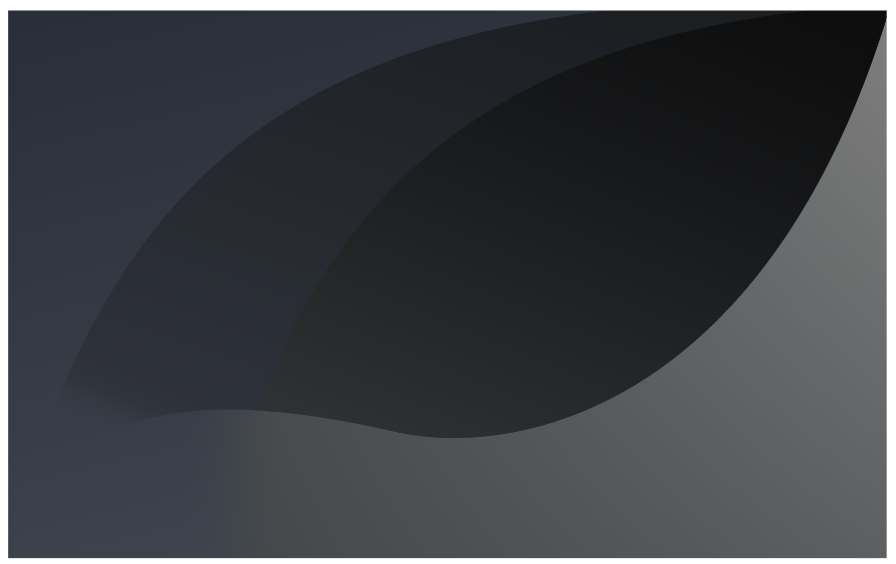
Give the GLSL for this background, as a Shadertoy shader.

```glsl
// Dark two-layer leaf sweeping across a slate and grey gradient inside a thin white frame.

// Frame corners, in canvas fractions
const vec2 FRAME_MIN = vec2(0.0091, 0.0104);
const vec2 FRAME_MAX = vec2(0.9896, 0.9814);

// Control points of the leaf's upper edge
const vec2 TOP_A = vec2(0.0625, 0.286);
const vec2 TOP_B = vec2(0.156, 0.644);
const vec2 TOP_C = vec2(0.306, 0.913);
const vec2 TOP_D = vec2(0.677, 0.9814);
const float INNER_SHIFT = 0.225;

// Control points of the lower edge: a low crest, then a deep sweep
const vec2 CREST_A = vec2(0.111, 0.224);
const vec2 CREST_B = vec2(0.195, 0.296);
const vec2 CREST_C = vec2(0.3125, 0.2816);
const vec2 JOIN    = vec2(0.443, 0.234);
const vec2 SWEEP_B = vec2(0.573, 0.188);
const vec2 SWEEP_C = vec2(0.853, 0.271);
const vec2 SWEEP_D = vec2(0.990, 0.971);

// Soft leaf tip
const vec2 TIP = vec2(0.085, 0.25);
const vec2 TIP_DIRECTION = vec2(0.55, 0.83);
const float TIP_FADE = 0.1;

// Gradient end colours
const vec3 NAVY       = vec3(0.157, 0.176, 0.216);
const vec3 SLATE      = vec3(0.240, 0.265, 0.302);
const vec3 ASH        = vec3(0.265, 0.280, 0.290);
const vec3 SILVER     = vec3(0.500, 0.500, 0.500);
const vec3 OUTER_DARK = vec3(0.108, 0.120, 0.135);
const vec3 OUTER_PALE = vec3(0.180, 0.194, 0.227);
const vec3 INNER_DARK = vec3(0.053, 0.054, 0.057);
const vec3 INNER_PALE = vec3(0.180, 0.190, 0.200);

vec2 bezier(vec2 a, vec2 b, vec2 c, vec2 d, float t) {
    float s = 1.0 - t;
    return s*s*s*a + 3.0*s*s*t*b + 3.0*s*t*t*c + t*t*t*d;
}

// Height of a left-to-right curve at x; it extends a little before its start
float curveHeight(vec2 a, vec2 b, vec2 c, vec2 d, float x) {
    float low = -0.2, high = 1.0;
    for (int i = 0; i < 20; i++) {
        float middle = 0.5 * (low + high);
        if (bezier(a, b, c, d, middle).x < x) low = middle;
        else high = middle;
    }
    return bezier(a, b, c, d, 0.5 * (low + high)).y;
}

float topEdge(float x) {
    return curveHeight(TOP_A, TOP_B, TOP_C, TOP_D, x);
}

float bottomEdge(float x) {
    float crest = curveHeight(CREST_A, CREST_B, CREST_C, JOIN, x);
    float sweep = curveHeight(JOIN, SWEEP_B, SWEEP_C, SWEEP_D, x);
    return x < JOIN.x ? crest : sweep;
}

// Antialiased coverage of the positive side
float coverage(float side) {
    return clamp(0.5 + side / max(fwidth(side), 1e-5), 0.0, 1.0);
}

void mainImage(out vec4 fragColor, in vec2 fragCoord) {
    vec2 uv = fragCoord / iResolution.xy;

    // Edges
    float aboveBottom = coverage(uv.y - bottomEdge(uv.x));
    float underOuter = coverage(topEdge(uv.x) - uv.y);
    float underInner = coverage(topEdge(uv.x - INNER_SHIFT) - uv.y);

    // Backdrop: slate on the left, grey below the leaf
    float slateShade = clamp(0.95 * (1.0 - uv.y) + 0.35 * uv.x, 0.0, 1.0);
    float greyShade = clamp(0.57 * (uv.x - 0.26) + 0.58 * uv.x * uv.y, 0.0, 1.0);
    vec3 slate = mix(NAVY, SLATE, slateShade);
    vec3 grey = mix(ASH, SILVER, greyShade);
    float greyAmount = smoothstep(0.20, 0.32, uv.x) * (1.0 - aboveBottom);
    vec3 color = mix(slate, grey, greyAmount);

    // Outer leaf, dissolving at its tip
    float tipFade = smoothstep(0.0, TIP_FADE, dot(uv - TIP, TIP_DIRECTION));
    float leaf = aboveBottom * tipFade;
    float outerShade = clamp(1.0 - dot(uv - vec2(0.13, 0.34), vec2(0.6, 1.09)), 0.0, 1.0);
    color = mix(color, mix(OUTER_DARK, OUTER_PALE, outerShade), leaf * underOuter);

    // Inner leaf
    float innerShade = clamp(dot(vec2(0.96) - uv, vec2(0.6, 0.92)), 0.0, 1.0);
    vec3 inner = mix(INNER_DARK, INNER_PALE, pow(innerShade, 1.25));
    color = mix(color, inner, leaf * underInner);

    // White frame
    vec2 inset = min(uv - FRAME_MIN, FRAME_MAX - uv) * iResolution.xy;
    float panel = clamp(0.5 + min(inset.x, inset.y), 0.0, 1.0);
    fragColor = vec4(mix(vec3(1.0), color, panel), 1.0);
}
```
